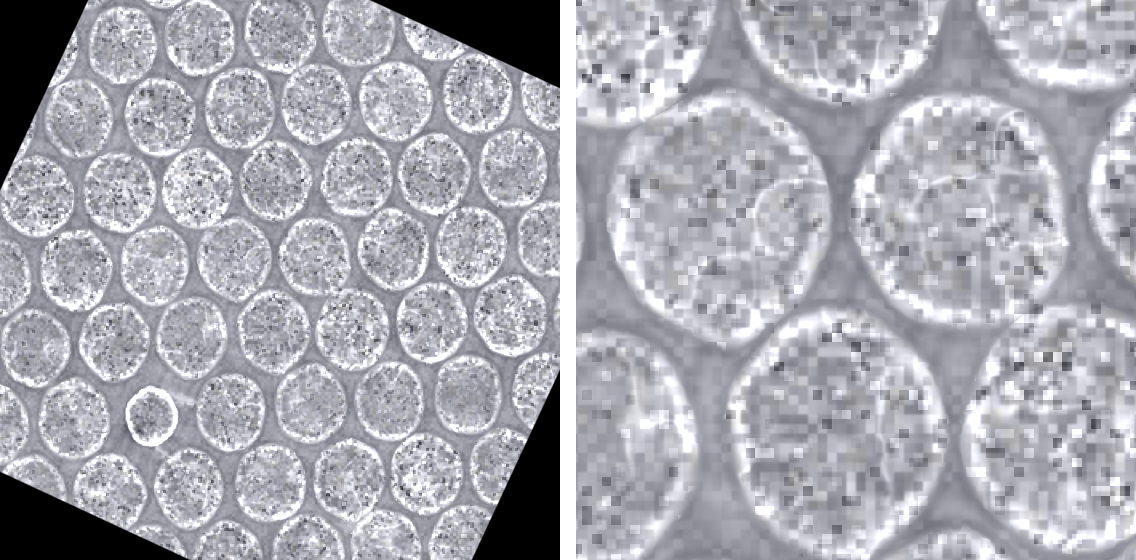
Left: the whole. Right: its middle third, enlarged.
A Shadertoy shader for this texture:

```glsl
// Tilted sheet of clear bubble wrap with speckled, glinting bubbles on black.

const mat2 LATTICE = mat2(0.1413, 0.0091, 0.0673, -0.1296); // columns: step along a row, step to next row
const vec2 ANCHOR = vec2(0.561, 0.544);                    // centre of bubble (0, 0)
const vec2 POPPED = vec2(-3.0, 2.0);                       // lattice index of the burst bubble

float hash(vec2 p) {
    vec3 q = fract(p.xyx * 0.1031);
    q += dot(q, q.yzx + 33.33);
    return fract((q.x + q.y) * q.z);
}

// Value noise; a small softness gives flat squares with narrow smooth borders.
float noise(vec2 p, float softness) {
    vec2 i = floor(p), f = smoothstep(0.5 - softness, 0.5 + softness, fract(p));
    return mix(mix(hash(i), hash(i + vec2(1, 0)), f.x),
               mix(hash(i + vec2(0, 1)), hash(i + vec2(1, 1)), f.x), f.y);
}

float bell(float x, float width) {
    return exp(-x * x / (width * width));
}

float segmentDistance(vec2 p, vec2 a, vec2 b) {
    vec2 ab = b - a;
    return length(p - a - ab * clamp(dot(p - a, ab) / dot(ab, ab), 0.0, 1.0));
}

// Nearest bubble: relative edge distance, lattice index and offset in radii.
float nearestBubble(vec2 p, out vec2 cell, out vec2 local) {
    vec2 base = floor(inverse(LATTICE) * (p - ANCHOR) + 0.5);
    float best = 1e3;
    for (int j = -1; j <= 1; j++)
    for (int i = -1; i <= 1; i++) {
        vec2 id = base + vec2(i, j);
        vec2 jitter = vec2(hash(id + 11.0), hash(id + 47.0)) - 0.5;
        vec2 radii = vec2(0.0635, 0.0725) * (0.97 + 0.06 * hash(id + 83.0));
        if (distance(id, POPPED) < 0.5) radii *= 0.75;
        vec2 q = (p - ANCHOR - LATTICE * id - 0.006 * jitter) / radii;
        float wobble = noise(normalize(q + 1e-5) * 2.0 + id * 7.3, 0.5) - 0.5;
        float d = length(q) - 1.0 + 0.11 * wobble;
        if (d < best) { best = d; cell = id; local = q; }
    }
    return best;
}

void mainImage(out vec4 fragColor, in vec2 fragCoord) {
    vec2 p = (fragCoord - 0.5 * iResolution.xy) / iResolution.y + 0.5;
    vec2 sheet = mat2(0.907, 0.421, -0.421, 0.907) * (p - 0.5);

    // Square grain at two sizes
    float fine = noise(p * 175.0, 0.2) - 0.5;
    float coarse = noise(p * 85.0 + 31.0, 0.35) - 0.5;
    float patches = noise(p * 32.0 + 5.0, 0.5);

    vec2 cell, local;
    float d = nearestBubble(p, cell, local) + 0.05 * fine;
    float seed = hash(cell + 3.0);
    bool popped = distance(cell, POPPED) < 0.5;
    vec2 dir = normalize(local + 1e-5);

    // Flat film between bubbles, streaked along both sheet directions
    float streaks = noise(sheet * vec2(110.0, 20.0), 0.5) + noise(sheet * vec2(18.0, 80.0) + 9.0, 0.5) - 1.0;
    float film = 0.615 + 0.10 * streaks + 0.07 * fine;
    film -= 0.07 * bell(d - 0.05, 0.06);

    // Bubble interior: cloudy base, speckles, dark flecks and bright glints
    float contrast = mix(0.7, 1.25, seed) * mix(0.6, 1.3, patches);
    float dome = 0.675 + 0.05 * (hash(cell + 19.0) - 0.5) + 0.12 * (patches - 0.5);
    dome += contrast * (0.22 * fine + 0.18 * coarse);
    float fleck = hash(floor(p * 175.0) + 71.0);
    dome -= 0.22 * contrast * smoothstep(0.88, 1.0, fleck);
    dome += 0.20 * contrast * smoothstep(0.12, 0.0, fleck);
    float wrinkle = noise(local * 1.8 + cell * 5.1 + 0.12 * coarse, 0.5);
    dome += 0.17 * bell(wrinkle - 0.5, 0.045) * smoothstep(0.35, 0.7, patches + 0.3 * seed);

    // Broken rim light, strongest low and at the upper edge
    float arc = noise(dir * 1.7 + cell * 3.7, 0.5);
    float light = mix(0.07, 0.27, arc) + 0.09 * max(-dir.y, 0.0) + 0.05 * max(dir.y, 0.0);
    dome += light * (0.85 + 0.8 * fine) * bell(d + 0.09, 0.07);
    dome -= 0.09 * bell(d + 0.25, 0.07) * (1.0 - arc);
    float crescent = bell(length(local - vec2(0.0, 0.12)) - 0.92, 0.12) * smoothstep(0.3, 0.95, -dir.y);
    dome += 0.13 * crescent * seed;
    if (popped) dome += 0.3 * bell(d + 0.1, 0.13) - 0.16 * smoothstep(-0.2, -0.5, d) * patches;

    float value = mix(film, dome, 1.0 - smoothstep(-0.03, 0.03, d));

    // Creases around the burst bubble and a pale scuff near the bottom
    vec2 bent = p + 0.012 * vec2(coarse, fine);
    float crease = min(segmentDistance(bent, vec2(0.275, 0.22), vec2(0.31, 0.165)),
                       segmentDistance(bent, vec2(0.29, 0.30), vec2(0.345, 0.28)));
    value += 0.22 * bell(crease, 0.007);
    value -= 0.22 * bell(length(bent - vec2(0.24, 0.23)), 0.022);
    value += 0.20 * bell(length((p - vec2(0.655, 0.065)) * vec2(0.8, 1.2)), 0.05) * patches;

    // Cool grey with faint warm specks, trimmed to the square sheet
    float warmth = smoothstep(0.7, 1.0, hash(floor(p * 85.0) + 23.0)) * step(d, 0.0);
    vec3 color = vec3(value) + mix(vec3(0.0, 0.002, 0.04), vec3(0.01, 0.008, 0.0), 0.6 * warmth);
    float edge = max(abs(sheet.x), abs(sheet.y)) - 0.521;
    float mask = 1.0 - smoothstep(-1.0, 1.0, edge * iResolution.y);
    fragColor = vec4(clamp(color, 0.0, 1.0) * mask, 1.0);
}
```
